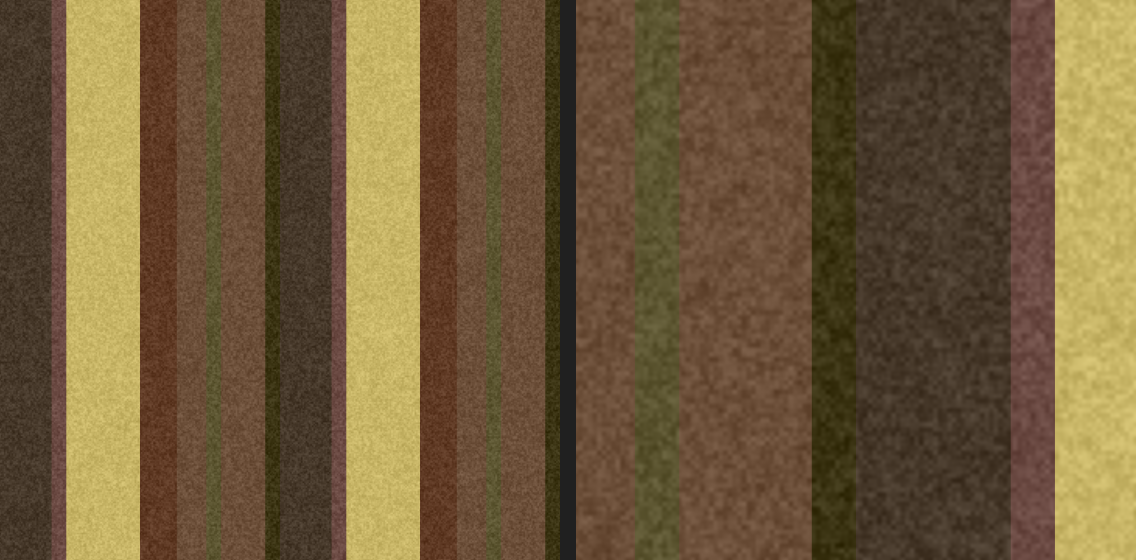
Left: the whole. Right: its middle third, enlarged.
A WebGL 2 fragment shader for this pattern:

```glsl
#version 300 es
precision highp float;

uniform vec2 u_resolution;
out vec4 outColor;

const float REPEATS = 2.0;
const int STRIPES = 8;
const float UNITS = 38.0; // sum of WIDTHS
const float WIDTHS[STRIPES] = float[](7.0, 2.0, 10.0, 5.0, 4.0, 2.0, 6.0, 2.0);

const vec3 UMBER = vec3(0.275, 0.220, 0.163);
const vec3 MAUVE = vec3(0.420, 0.290, 0.262);
const vec3 STRAW = vec3(0.782, 0.710, 0.400);
const vec3 RUST  = vec3(0.372, 0.225, 0.140);
const vec3 BROWN = vec3(0.422, 0.308, 0.222);
const vec3 MOSS  = vec3(0.360, 0.333, 0.190);
const vec3 OLIVE = vec3(0.232, 0.203, 0.075);
const vec3 COLORS[STRIPES] = vec3[](UMBER, MAUVE, STRAW, RUST, BROWN, MOSS, BROWN, OLIVE);

const float FINE_CELLS = 360.0;
const float SOFT_CELLS = 210.0;
const float MOTTLE_CELLS = 40.0;
const float FINE_AMOUNT = 0.085;
const float SOFT_AMOUNT = 0.075;
const float MOTTLE_AMOUNT = 0.02;

float hash(vec2 cell, float seed) {
    uvec2 q = uvec2(cell);
    uint h = q.x * 1597u + q.y * 51749u + uint(seed) * 7919u;
    h = (h ^ (h >> 15)) * 73471u;
    h = (h ^ (h >> 13)) * 91193u;
    h ^= h >> 16;
    return float(h & 65535u) / 65535.0;
}

// Value noise in -0.5..0.5 that wraps after the given number of cells
float wrapNoise(vec2 uv, float cells, float seed) {
    vec2 p = uv * cells;
    vec2 cell = mod(floor(p), cells);
    vec2 next = mod(cell + 1.0, cells);
    vec2 f = fract(p);
    f = f * f * (3.0 - 2.0 * f);
    float low = mix(hash(cell, seed), hash(vec2(next.x, cell.y), seed), f.x);
    float high = mix(hash(vec2(cell.x, next.y), seed), hash(next, seed), f.x);
    return mix(low, high, f.y) - 0.5;
}

// The sequence starts halfway through the first stripe, so no edge meets the wrap
vec3 stripeColor(float x, float pixel) {
    float scale = UNITS * REPEATS;
    float position = mod(x * scale - 0.5 * WIDTHS[0], UNITS);
    float edge = 0.5 * WIDTHS[0];
    vec3 color = COLORS[0];
    for (int i = 1; i <= STRIPES; i++) {
        int stripe = i % STRIPES;
        float coverage = clamp((position - edge) / (scale * pixel) + 0.5, 0.0, 1.0);
        color = mix(color, COLORS[stripe], coverage);
        edge += WIDTHS[stripe];
    }
    return color;
}

void main() {
    vec2 uv = gl_FragCoord.xy / u_resolution;
    vec3 color = stripeColor(uv.x, 1.0 / u_resolution.x);

    // Woolly grain over a faint mottle
    float grain = FINE_AMOUNT * wrapNoise(uv, FINE_CELLS, 1.0)
                + SOFT_AMOUNT * wrapNoise(uv, SOFT_CELLS, 2.0)
                + MOTTLE_AMOUNT * wrapNoise(uv, MOTTLE_CELLS, 3.0);
    outColor = vec4(clamp(color + grain, 0.0, 1.0), 1.0);
}
```
